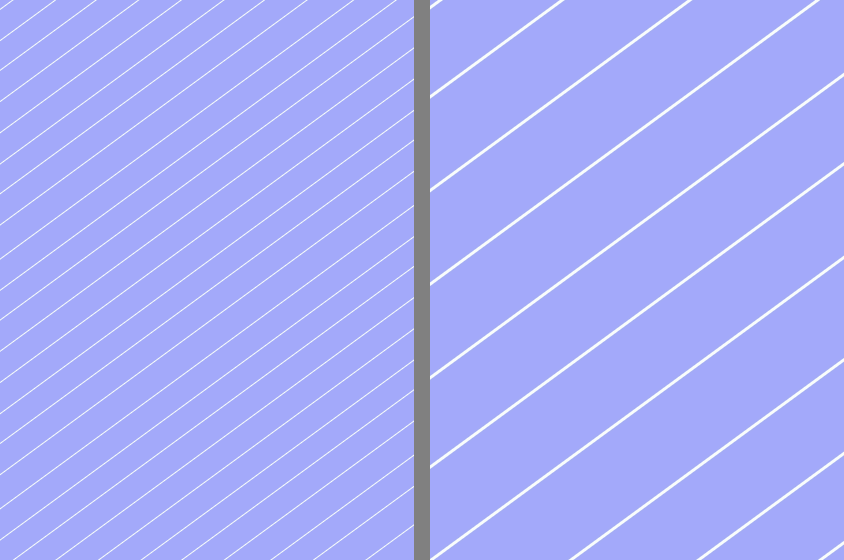
Left, the full canvas; right, a detail of the centre.
Give the GLSL for this pattern, as a Shadertoy shader.

```glsl
// Thin pale diagonal lines with slightly uneven spacing on a periwinkle ground.

const vec3 GROUND = vec3(0.640, 0.663, 0.982);
const vec3 HALO = vec3(0.640, 0.672, 0.960);
const vec3 LINE = vec3(0.975, 0.992, 0.990);

const int LINE_COUNT = 27;
const float SLOPE = 0.733;         // rise per unit of width
const float FIRST = 0.0169;        // left-edge crossing of the top line
const float SPACING = 0.05574;     // mean vertical gap, in canvas heights
const float NUDGE = 0.0026;        // spacing error within a group of eight
const float LAST_SHIFT = 0.0156;   // wider gap before the final line
const float LINE_WIDTH = 0.00176;
const float HALO_WIDTH = 0.0038;

// Depth below the top at which line k crosses the left edge.
float lineOffset(int k) {
    float drift = float((k % 8 + 2) / 4) * NUDGE;
    float extra = k == LINE_COUNT - 1 ? LAST_SHIFT : 0.0;
    return FIRST + float(k) * SPACING - drift + extra;
}

// Perpendicular distance to the closest line.
float nearestLine(vec2 p, float slope) {
    float depth = 1.0 - p.y + slope * p.x;
    float gap = 1.0;
    for (int k = 0; k < LINE_COUNT; k++) {
        gap = min(gap, abs(depth - lineOffset(k)));
    }
    return gap * inversesqrt(1.0 + slope * slope);
}

// Antialiased coverage of a stroke.
float stroke(float dist, float width, float pixel) {
    return clamp((0.5 * width - dist) / pixel + 0.5, 0.0, 1.0);
}

void mainImage(out vec4 fragColor, in vec2 fragCoord) {
    float pixel = 1.0 / iResolution.y;
    float dist = nearestLine(fragCoord * pixel, SLOPE);

    // Faint halo first, then the bright line
    vec3 color = mix(GROUND, HALO, stroke(dist, HALO_WIDTH, pixel));
    color = mix(color, LINE, stroke(dist, LINE_WIDTH, pixel));
    fragColor = vec4(color, 1.0);
}
```
